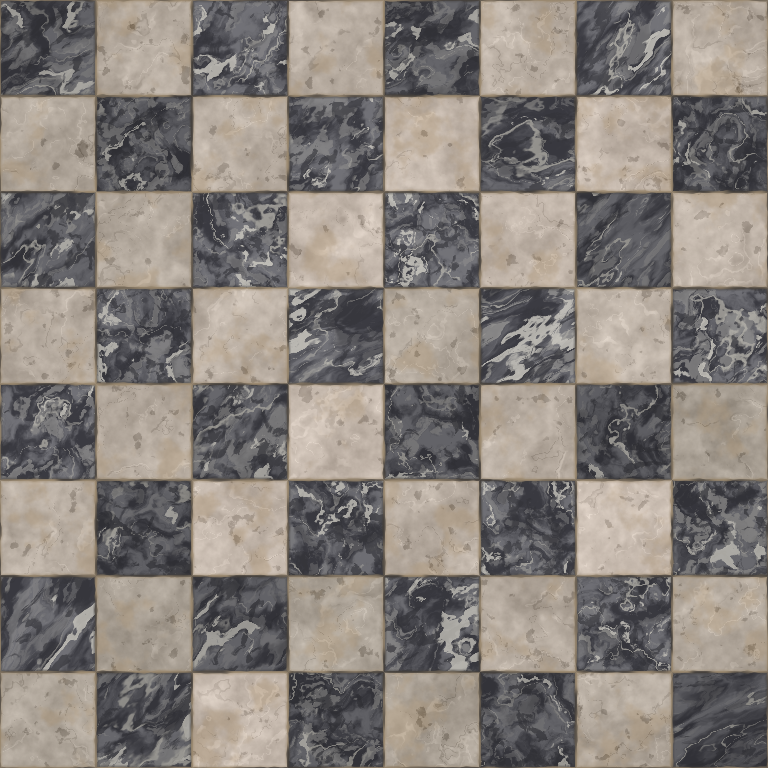
A WebGL 2 fragment shader for this texture:

```glsl
#version 300 es
precision highp float;

uniform vec2 u_resolution;
out vec4 fragColor;

float hash(vec2 p) {
    vec3 q = fract(p.xyx * 0.1031);
    q += dot(q, q.yzx + 33.33);
    return fract((q.x + q.y) * q.z);
}

// Value noise that wraps after a whole number of cells
float noise(vec2 p, float period) {
    vec2 cell = floor(p);
    vec2 f = fract(p);
    f = f * f * (3.0 - 2.0 * f);
    vec2 a = mod(cell, period);
    vec2 b = mod(cell + 1.0, period);
    return mix(mix(hash(a), hash(vec2(b.x, a.y)), f.x),
               mix(hash(vec2(a.x, b.y)), hash(b), f.x), f.y);
}

// Layered noise inside one tile, turned at each octave to hide the lattice
float fbm(vec2 p) {
    float sum = 0.0;
    float weight = 0.5;
    for (int i = 0; i < 5; i++) {
        sum += weight * noise(p, 1024.0);
        p = mat2(1.6, 1.2, -1.2, 1.6) * p + 7.3;
        weight *= 0.5;
    }
    return sum / 0.97;
}

// Thin broken line along the middle level of a noise field
float vein(vec2 p, float width) {
    float level = abs(noise(p, 1024.0) - 0.5);
    float broken = smoothstep(0.5, 0.68, noise(p * 1.3 + 51.0, 1024.0));
    return (1.0 - smoothstep(width * 0.3, width, level)) * broken;
}

vec3 darkMarble(vec2 p, vec2 id) {
    // Each tile has its own grain direction, stretch and amount of flakes
    float angle = mix(0.1, 1.1, hash(id + 3.0));
    float stretch = mix(1.0, 2.6, pow(hash(id + 11.0), 2.0));
    float flakiness = hash(id + 23.0);
    vec2 q = mat2(cos(angle), -sin(angle), sin(angle), cos(angle)) * p;
    q *= vec2(1.0 / stretch, 1.0);
    q += 40.0 * vec2(hash(id + 31.0), hash(id + 47.0));
    vec2 warp = vec2(fbm(q * 3.0), fbm(q * 3.0 + 17.0)) - 0.5;

    float grain = fbm(q * 6.0 + warp * 4.0);
    vec3 color = mix(vec3(0.21, 0.21, 0.235), vec3(0.41, 0.41, 0.43),
                     smoothstep(0.3, 0.7, grain));
    float flakes = smoothstep(0.54, 0.64, fbm(q * 9.0 + warp * 6.0 + 40.0));
    color = mix(color, vec3(0.53, 0.525, 0.52), flakes * mix(0.3, 0.8, flakiness));
    float pits = smoothstep(0.57, 0.68, fbm(q * 8.0 - warp * 5.0 + 95.0));
    color = mix(color, vec3(0.19, 0.19, 0.21), pits * 0.65);
    float patches = smoothstep(0.67, 0.73, fbm(q * 4.0 + warp * 5.0 + 80.0));
    color = mix(color, vec3(0.74, 0.73, 0.70), patches * 0.8);
    float veins = max(vein(q * 2.0 + warp * 2.5, 0.035),
                      0.6 * vein(q * 4.5 + warp * 5.0 + 29.0, 0.05));
    color = mix(color, vec3(0.66, 0.65, 0.62), veins * 0.75);
    return color * mix(0.9, 1.1, hash(id + 61.0));
}

vec3 paleStone(vec2 p, vec2 id) {
    vec2 q = p + 40.0 * vec2(hash(id + 5.0), hash(id + 19.0));
    float warp = fbm(q * 2.5 + 9.0) - 0.5;
    vec3 color = mix(vec3(0.66, 0.625, 0.58), vec3(0.775, 0.725, 0.68), hash(id + 37.0));
    color += 0.22 * (fbm(q * 2.5 + warp * 2.0) - 0.5);
    color += 0.13 * (fbm(q * 11.0 + 60.0) - 0.5);

    // Ochre stains, pale scratches and small dark spots
    float stain = smoothstep(0.53, 0.75, fbm(q * 3.5 + 71.0));
    color = mix(color, vec3(0.67, 0.58, 0.46), stain * 0.4);
    color += 0.05 * vein(q * vec2(3.0, 4.0) + warp * 6.0, 0.06);
    color -= 0.07 * vein(q.yx * 2.5 + warp * 5.0 + 13.0, 0.03);
    float spots = smoothstep(0.7, 0.77, fbm(q * 8.0 + 33.0));
    return color - 0.12 * spots;
}

void main() {
    // Eight by eight tiles, pale at the lower left
    vec2 grid = gl_FragCoord.xy / u_resolution * 8.0;
    vec2 id = floor(grid);
    vec2 local = fract(grid);
    float pixel = 8.0 / min(u_resolution.x, u_resolution.y);
    bool isDark = mod(id.x + id.y, 2.0) > 0.5;
    vec3 color = isDark ? darkMarble(local, id) : paleStone(local, id);

    // Slightly ragged tile edges
    vec2 toEdge = min(local, 1.0 - local);
    float ragged = noise(grid * 14.0, 112.0) - 0.5;
    float edge = min(toEdge.x, toEdge.y) + ragged * 0.012;

    // Grime next to the joint
    float grime = 1.0 - smoothstep(0.005, 0.04, edge);
    vec3 grimeColor = isDark ? vec3(0.25, 0.24, 0.235) : vec3(0.62, 0.55, 0.45);
    color = mix(color, grimeColor, grime * 0.5);

    // Joint filled with uneven tan mortar
    float mortar = noise(grid * 5.0 + 0.5, 40.0);
    vec3 jointColor = mix(vec3(0.27, 0.25, 0.23), vec3(0.60, 0.53, 0.43),
                          smoothstep(0.2, 0.75, mortar));
    float joint = 1.0 - smoothstep(0.011 - pixel * 0.5, 0.011 + pixel * 0.5, edge);
    color = mix(color, jointColor, joint * 0.85);

    fragColor = vec4(clamp(color, 0.0, 1.0), 1.0);
}
```
